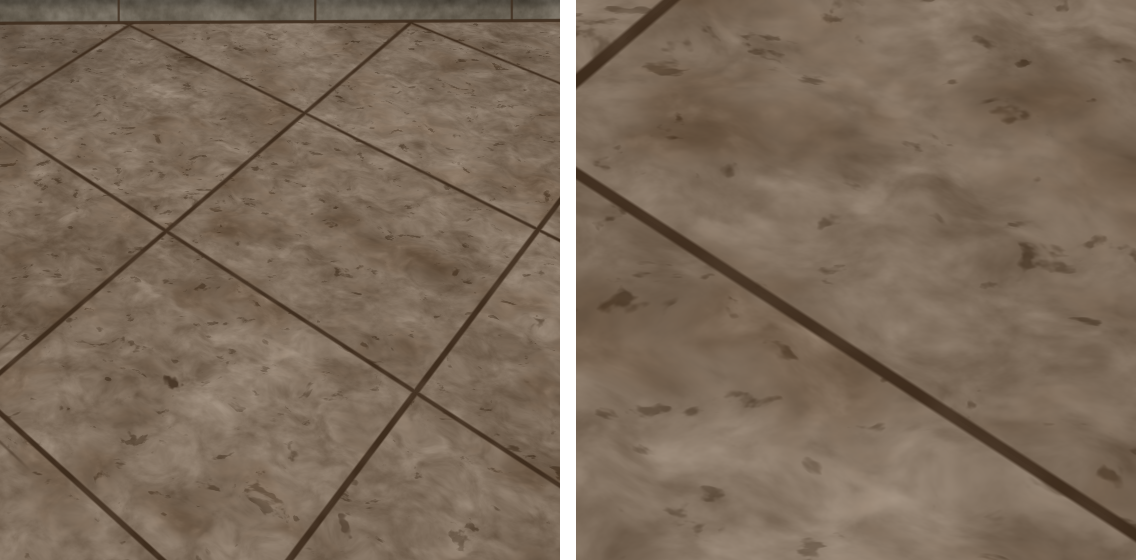
Left, the full canvas; right, a detail of the centre.
Write a Shadertoy shader that draws this texture.

```glsl
// Mottled brown stone floor tiles in perspective, laid diagonally against a grey skirting strip.

#define GROUT_HALF 0.0085      // half joint width, in tiles
#define BROAD_MOTTLE 0.15      // strength of large cloudy patches
#define MID_MOTTLE 0.17        // strength of hand-sized smudges
#define GRAIN 0.13             // strength of fine flecks
#define SKIRTING_Y 0.961       // height of the skirting joint
#define SKIRTING_TILE 0.351    // width of one skirting piece
#define STONE vec3(0.495, 0.428, 0.362)
#define STAIN vec3(0.425, 0.340, 0.260)
#define GROUT vec3(0.245, 0.175, 0.115)
#define SKIRTING vec3(0.425, 0.395, 0.345)

float hash(vec2 p) {
    vec3 q = fract(p.xyx * vec3(0.1031, 0.1030, 0.0973));
    q += dot(q, q.yzx + 33.33);
    return fract((q.x + q.y) * q.z);
}

float noise(vec2 p) {
    vec2 i = floor(p), f = fract(p);
    f = f * f * (3.0 - 2.0 * f);
    return mix(mix(hash(i), hash(i + vec2(1, 0)), f.x),
               mix(hash(i + vec2(0, 1)), hash(i + vec2(1, 1)), f.x), f.y);
}

float fbm(vec2 p) {
    float sum = 0.0, amp = 0.53;
    for (int i = 0; i < 4; i++) {
        sum += amp * noise(p);
        p = mat2(1.6, 1.2, -1.2, 1.6) * p + 17.3;
        amp *= 0.5;
    }
    return sum;
}

// Maps the canvas to tile coordinates; integers lie on the joints.
vec2 canvasToTiles(vec2 p) {
    mat3 tilesToCanvas = mat3( 0.2811, -0.2916, -0.1411,
                              -0.2871, -0.2894, -0.1336,
                               0.5443,  0.7982,  1.0);
    vec3 h = inverse(tilesToCanvas) * vec3(p, 1.0);
    return h.xy / h.z;
}

// Coverage of a line, given distance, half width and edge softness.
float stroke(float d, float halfWidth, float soft) {
    return 1.0 - smoothstep(halfWidth - soft, halfWidth + soft, d);
}

float jointGrid(vec2 uv, vec2 soft, float halfWidth) {
    vec2 d = abs(fract(uv + 0.5) - 0.5);
    return max(stroke(d.x, halfWidth, soft.x), stroke(d.y, halfWidth, soft.y));
}

// Soft ragged elongated mark.
float chip(vec2 p, vec2 center, vec2 size, float angle) {
    float c = cos(angle), s = sin(angle);
    vec2 q = mat2(c, -s, s, c) * (p - center) / size;
    return 1.0 - smoothstep(0.5, 1.2, length(q) + 0.8 * (noise(p * 150.0) - 0.5));
}

vec3 stoneColor(vec2 uv, vec2 p) {
    vec2 tile = floor(uv);
    float tileHash = hash(tile + 41.0);
    // Ground axes: across and away from the viewer.
    vec2 q = vec2(uv.x - uv.y, uv.x + uv.y) + 19.0 * tileHash + 40.0;
    q += 0.06 * (vec2(noise(q * 9.0), noise(q * 9.0 + 31.0)) - 0.5);

    float broad = fbm(q * 2.3) - 0.5;
    float mid = fbm(q * vec2(6.5, 8.5) + 7.0) - 0.5;
    float grain = fbm(q * vec2(23.0, 30.0) + 3.0) - 0.5;
    float tone = BROAD_MOTTLE * broad + MID_MOTTLE * mid + GRAIN * grain;
    vec3 col = STONE + tone * vec3(1.0, 1.02, 1.03) + 0.012 * (tileHash - 0.5);

    // Warm stains, pale smudges and small dark pits.
    float stain = smoothstep(0.52, 0.78, fbm(q * vec2(3.2, 4.4) + 60.0) + 0.3 * grain);
    col = mix(col, STAIN + tone, 0.55 * stain);
    float pale = smoothstep(0.57, 0.75, fbm(q * vec2(8.0, 11.0) + 90.0));
    col += 0.035 * pale;
    float pit = smoothstep(0.70, 0.82, fbm(q * vec2(15.0, 22.0) + 120.0));
    col -= 0.11 * pit;

    // Two larger chips, and shade toward the far edge.
    for (int i = 0; i < 2; i++) {
        float k = float(i);
        vec2 center = mix(vec2(0.309, 0.317), vec2(0.615, 0.062), k);
        vec2 size = mix(vec2(0.018, 0.009), vec2(0.026, 0.008), k);
        float mark = chip(p, center, size, mix(-0.6, -1.2, k));
        col = mix(col, GROUT, mark * mix(0.8, 0.5, k));
    }
    float shade = smoothstep(0.65, 1.0, p.y) * (0.06 + 0.10 * smoothstep(0.4, 0.0, p.x));
    return col * (1.0 - shade);
}

vec3 skirtingColor(vec2 p, float soft) {
    float cloud = fbm(p * vec2(18.0, 32.0) + 5.0) - 0.5;
    float grain = fbm(p * vec2(90.0, 70.0)) - 0.5;
    vec3 col = SKIRTING + 0.20 * cloud + 0.12 * grain;
    col *= 1.0 - 0.22 * smoothstep(0.98, 1.0, p.y);
    float d = abs(fract((p.x - 0.212) / SKIRTING_TILE + 0.5) - 0.5) * SKIRTING_TILE;
    return mix(col, GROUT, 0.8 * stroke(d, 0.002, soft));
}

void mainImage(out vec4 fragColor, in vec2 fragCoord) {
    vec2 p = fragCoord / iResolution.xy;
    float soft = max(0.0015, 0.8 / iResolution.y);
    vec2 uv = canvasToTiles(p);
    vec2 tileSoft = max(fwidth(uv) * 0.9, vec2(0.003));

    // Floor with worn joints and faint doubled scratches along the left border.
    vec3 col = stoneColor(uv, p);
    float wear = 0.82 + 0.25 * noise(p * 45.0);
    float ghost = jointGrid(uv + vec2(0.065, -0.07), tileSoft, 0.004);
    col = mix(col, GROUT, 0.45 * ghost * smoothstep(0.06, 0.02, p.x));
    col = mix(col, GROUT, min(1.0, wear * jointGrid(uv, tileSoft, GROUT_HALF)));

    // Skirting strip and the dark joint beneath it.
    float edge = p.y - SKIRTING_Y - 0.005 * (p.x - 0.5);
    col = mix(col, skirtingColor(p, soft), smoothstep(-soft, soft, edge));
    col = mix(col, GROUT, 0.9 * stroke(abs(edge), 0.0028, soft));
    fragColor = vec4(clamp(col, 0.0, 1.0), 1.0);
}
```
